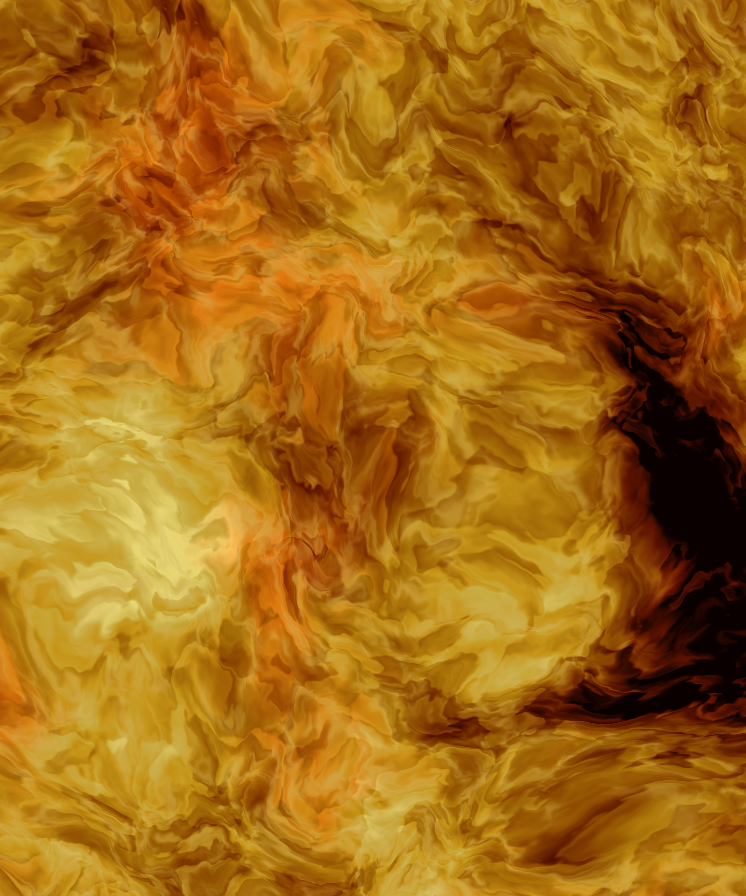
Give the GLSL for this background, as a Shadertoy shader.

```glsl
// Billowing amber and gold clouds with silky folds and a dark hollow.
// Layered sines and noise bend the plane, sawtooth folds and ridges of noise
// draw the wisps, and the density runs through a ramp from black to pale gold.

const mat2 TURN = mat2(0.8, 0.6, -0.6, 0.8);

vec2 randomGradient(vec2 cell) {
    vec2 h = vec2(dot(cell, vec2(127.1, 311.7)), dot(cell, vec2(269.5, 183.3)));
    return fract(sin(h) * 43758.5) * 2.0 - 1.0;
}

float gradientNoise(vec2 p) {
    vec2 i = floor(p), f = fract(p);
    vec2 u = f * f * f * (f * (f * 6.0 - 15.0) + 10.0);
    vec2 e = vec2(0.0, 1.0);
    float low = mix(dot(randomGradient(i), f),
                    dot(randomGradient(i + e.yx), f - e.yx), u.x);
    float high = mix(dot(randomGradient(i + e.xy), f - e.xy),
                     dot(randomGradient(i + e.yy), f - e.yy), u.x);
    return mix(low, high, u.y);
}

// Soft cloud density, centred on zero
float clouds(vec2 p) {
    float sum = 0.0, amp = 1.0;
    for (int i = 0; i < 5; i++) {
        sum += amp * gradientNoise(p);
        p = TURN * p * 1.95 + 7.3;
        amp *= 0.52;
    }
    return sum;
}

// Ridged noise near zero mean; each octave bends the next into silky threads
float wisps(vec2 p) {
    float sum = -0.47, amp = 0.5;
    for (int i = 0; i < 4; i++) {
        float n = gradientNoise(p);
        sum += amp * (1.0 - 3.0 * sqrt(n * n + 0.0006));
        p = TURN * (p + 0.5 * vec2(n, -n)) * 1.85 + 3.7;
        amp *= 0.62;
    }
    return sum;
}

// Overlapping layers: a slow rise that ends in a crisp edge
float fold(float height) {
    float f = fract(height);
    return f * (1.0 - smoothstep(0.86, 1.0, f)) - 0.43;
}

// Layered sines that bend the plane into swirls
vec2 billow(vec2 p) {
    float freq = 6.0;
    mat2 spin = TURN;
    for (int i = 0; i < 5; i++) {
        p += 0.23 / freq * sin(freq * (spin * p).yx + float(i) * vec2(1.7, 2.9));
        spin *= TURN;
        freq *= 1.8;
    }
    return p;
}

// Soft elliptical patch
float patchAt(vec2 p, vec2 centre, vec2 radius) {
    vec2 d = (p - centre) / radius;
    return exp(-dot(d, d));
}

vec3 amberRamp(float level) {
    vec3 stops[7] = vec3[7](
        vec3(0.04, 0.0, 0.0), vec3(0.36, 0.08, 0.0), vec3(0.55, 0.27, 0.0),
        vec3(0.66, 0.42, 0.03), vec3(0.79, 0.57, 0.09),
        vec3(0.80, 0.66, 0.26), vec3(0.92, 0.82, 0.45));
    vec3 colour = stops[0];
    for (int i = 1; i < 7; i++)
        colour = mix(colour, stops[i], clamp(level - float(i - 1), 0.0, 1.0));
    return colour;
}

void mainImage(out vec4 fragColor, in vec2 fragCoord) {
    vec2 p = fragCoord / iResolution.y;
    p.x += 0.5 * (0.832 - iResolution.x / iResolution.y);

    // Swirled, rippled coordinates shared by all cloud layers
    vec2 q = billow(p);
    vec2 silk = q + 0.045 * vec2(clouds(q * 9.0 + 40.0), clouds(q * 9.0 + 60.0));
    vec2 soft = mix(p, silk, 0.8);

    // Ridges and crisp folds at two scales each
    float sheets = wisps(silk * vec2(7.0, 10.0) + 5.0);
    float threads = wisps(TURN * silk * vec2(14.0, 23.0) + 13.0);
    float broadFolds = fold(3.0 * clouds(silk * vec2(4.5, 6.0) + 30.0));
    float fineFolds = fold(2.4 * clouds(silk * vec2(8.0, 11.0) + 80.0));
    float detail = 1.05 * sheets + 0.85 * threads + 0.9 * broadFolds + 0.8 * fineFolds;

    // Dark hollow leaning down the right side, with a tail to the left
    vec2 leaning = soft + vec2(0.22 * (soft.y - 0.45), 0.0);
    float hollow = 3.4 * patchAt(leaning, vec2(0.745, 0.43), vec2(0.10, 0.20))
                 + 2.0 * patchAt(soft, vec2(0.62, 0.24), vec2(0.15, 0.05))
                 + 1.5 * patchAt(soft, vec2(0.54, 0.14), vec2(0.04, 0.07))
                 + 0.8 * patchAt(soft, vec2(0.47, 0.45), vec2(0.10, 0.09))
                 + 1.0 * patchAt(soft, vec2(0.05, 0.96), vec2(0.15, 0.08))
                 + 0.9 * patchAt(soft, vec2(0.70, 0.66), vec2(0.13, 0.08));

    // Pale, thick cloud banks
    float glow = 0.5 * patchAt(soft, vec2(0.13, 0.36), vec2(0.15, 0.20))
               + 0.9 * patchAt(soft, vec2(0.44, 0.12), vec2(0.12, 0.15))
               + 0.7 * patchAt(soft, vec2(0.45, 0.62), vec2(0.16, 0.10));

    // Warm orange drifts against olive gold
    float warmth = 0.7 * patchAt(soft, vec2(0.26, 0.86), vec2(0.15, 0.14))
                 + 0.7 * patchAt(soft, vec2(0.24, 0.65), vec2(0.17, 0.12))
                 + 0.7 * patchAt(soft, vec2(0.30, 0.38), vec2(0.09, 0.06))
                 + 0.7 * patchAt(soft, vec2(0.80, 0.38), vec2(0.10, 0.30))
                 + 0.6 * patchAt(soft, vec2(0.02, 0.20), vec2(0.10, 0.14))
                 + 1.1 * clouds(silk * 4.0 + 21.0) + 0.3 * broadFolds;

    // Density: broad billows carrying the folds and threads
    float density = 1.9 * clouds(silk * 4.3 + 2.0) + glow - hollow + detail;
    vec3 colour = amberRamp(2.85 + 1.3 * density - 0.25 * warmth);

    // Hue drift, then ashen highlights on the sharpest threads
    colour *= mix(vec3(0.98, 1.02, 1.0), vec3(1.12, 0.80, 0.5),
                  smoothstep(0.0, 1.1, warmth));
    float ash = smoothstep(0.15, 0.5, threads) * smoothstep(-1.2, 0.6, density);
    colour = mix(colour, vec3(0.82, 0.69, 0.36), 0.4 * ash);
    fragColor = vec4(clamp(colour, 0.0, 1.0), 1.0);
}
```
